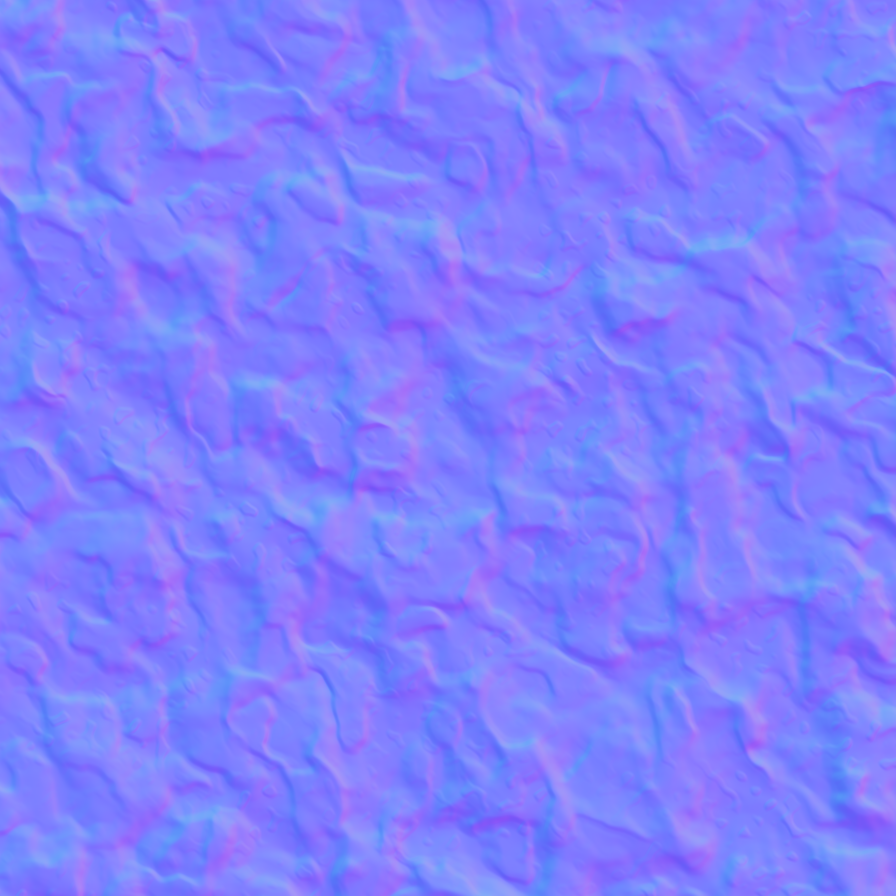
Write a WebGL 2 fragment shader that draws this texture map.

```glsl
#version 300 es
precision highp float;
// Tangent-space normal map of lumpy rock with jagged diagonal ledges and fine pitting.

uniform vec2 u_resolution;
out vec4 outColor;

const float GRAIN_ANGLE = -0.86;             // long axis of the lumps, radians
const vec2  GRAIN_STRETCH = vec2(0.82, 1.15);
const float SAMPLE_STEP = 0.0018;            // slope sampling distance
const vec2  SLOPE_GAIN = vec2(1.15, 1.1);
const float SLOPE_LIMIT = 0.40;              // steep faces level off here

const float BEND_FREQ = 8.0;                 // large meanders of the ledges
const float BEND_AMOUNT = 0.05;
const float JAG_FREQ = 24.0;                 // small kinks of the ledges
const float JAG_AMOUNT = 0.021;
const float CHIP_FREQ = 55.0;                // finest raggedness
const float CHIP_AMOUNT = 0.007;

const int   SWELL_OCTAVES = 3;
const float SWELL_FREQ = 7.0;
const float SWELL_HEIGHT = 0.0075;
const float SWELL_GAIN = 0.36;

const int   LEDGE_LAYERS = 2;
const float LEDGE_FREQ = 10.0;
const float LEDGE_HEIGHT = 0.0015;
const float LEDGE_SOFTNESS = 0.07;
const float FLANK_HEIGHT = 0.0045;           // broad slope around each ledge
const float FLANK_SOFTNESS = 0.24;

const float PIT_FREQ = 64.0;
const float PIT_HEIGHT = 0.0005;

// Integer hash giving a random vector in [-1, 1].
vec2 hashVector(vec2 cell) {
    uvec2 v = uvec2(ivec2(cell)) * 1664525u + 1013904223u;
    v.x += v.y * 1664525u;
    v.y += v.x * 1664525u;
    v ^= v >> 16u;
    v.x += v.y * 1664525u;
    v.y += v.x * 1664525u;
    v ^= v >> 16u;
    return vec2(v & 65535u) / 32767.5 - 1.0;
}

// Gradient noise with a quintic fade, so that its slopes stay smooth.
float gradientNoise(vec2 p) {
    vec2 cell = floor(p);
    vec2 f = p - cell;
    vec2 fade = f * f * f * (f * (f * 6.0 - 15.0) + 10.0);
    vec2 right = vec2(1.0, 0.0);
    vec2 up = vec2(0.0, 1.0);
    float a = dot(hashVector(cell), f);
    float b = dot(hashVector(cell + right), f - right);
    float c = dot(hashVector(cell + up), f - up);
    float d = dot(hashVector(cell + 1.0), f - 1.0);
    return mix(mix(a, b, fade.x), mix(c, d, fade.x), fade.y);
}

vec2 noiseVector(vec2 p) {
    return vec2(gradientNoise(p), gradientNoise(p + vec2(37.3, 91.7)));
}

vec2 toGrain(vec2 p) {
    vec2 along = vec2(cos(GRAIN_ANGLE), sin(GRAIN_ANGLE));
    vec2 across = vec2(-along.y, along.x);
    return vec2(dot(p, along), dot(p, across)) * GRAIN_STRETCH;
}

float swells(vec2 p) {
    float height = 0.0;
    float amplitude = SWELL_HEIGHT;
    float freq = SWELL_FREQ;
    for (int i = 0; i < SWELL_OCTAVES; i++) {
        height += amplitude * gradientNoise(p * freq + float(i) * 17.3);
        amplitude *= SWELL_GAIN;
        freq *= 2.03;
    }
    return height;
}

// Steep bands along noise contours, fading in and out along their length.
float ledges(vec2 p) {
    float height = 0.0;
    float scale = 1.0;
    for (int i = 0; i < LEDGE_LAYERS; i++) {
        vec2 q = p * LEDGE_FREQ * scale + float(i) * 53.1 + 11.4;
        float level = gradientNoise(q) - 0.08;
        float strength = mix(0.15, 1.5, smoothstep(-0.25, 0.3, gradientNoise(q * 0.8 + 71.9)));
        float ledge = smoothstep(-LEDGE_SOFTNESS, LEDGE_SOFTNESS, level);
        float flank = smoothstep(-FLANK_SOFTNESS, FLANK_SOFTNESS, level);
        height += (LEDGE_HEIGHT * ledge * strength + FLANK_HEIGHT * flank) / scale;
        scale *= 1.8;
    }
    return height;
}

// Small specks gathered in patches.
float pits(vec2 p) {
    float patchMask = smoothstep(-0.15, 0.3, gradientNoise(p * 9.0 + 5.7));
    float speck = smoothstep(0.08, 0.36, gradientNoise(p * PIT_FREQ));
    return PIT_HEIGHT * speck * mix(0.2, 1.0, patchMask);
}

float surfaceHeight(vec2 p) {
    vec2 bent = p + BEND_AMOUNT * noiseVector(p * BEND_FREQ);
    bent += JAG_AMOUNT * noiseVector(p * JAG_FREQ + 23.6);
    bent += CHIP_AMOUNT * noiseVector(p * CHIP_FREQ + 47.2);
    vec2 grain = toGrain(bent);
    return swells(grain) + ledges(grain) + pits(p);
}

void main() {
    vec2 p = gl_FragCoord.xy / u_resolution.y;
    vec2 dx = vec2(SAMPLE_STEP, 0.0);
    vec2 dy = dx.yx;
    vec2 slope = vec2(surfaceHeight(p + dx) - surfaceHeight(p - dx),
                      surfaceHeight(p + dy) - surfaceHeight(p - dy)) / (2.0 * SAMPLE_STEP);
    slope *= SLOPE_GAIN;
    slope *= inversesqrt(1.0 + dot(slope, slope) / (SLOPE_LIMIT * SLOPE_LIMIT));
    outColor = vec4(normalize(vec3(-slope, 1.0)) * 0.5 + 0.5, 1.0);
}
```
